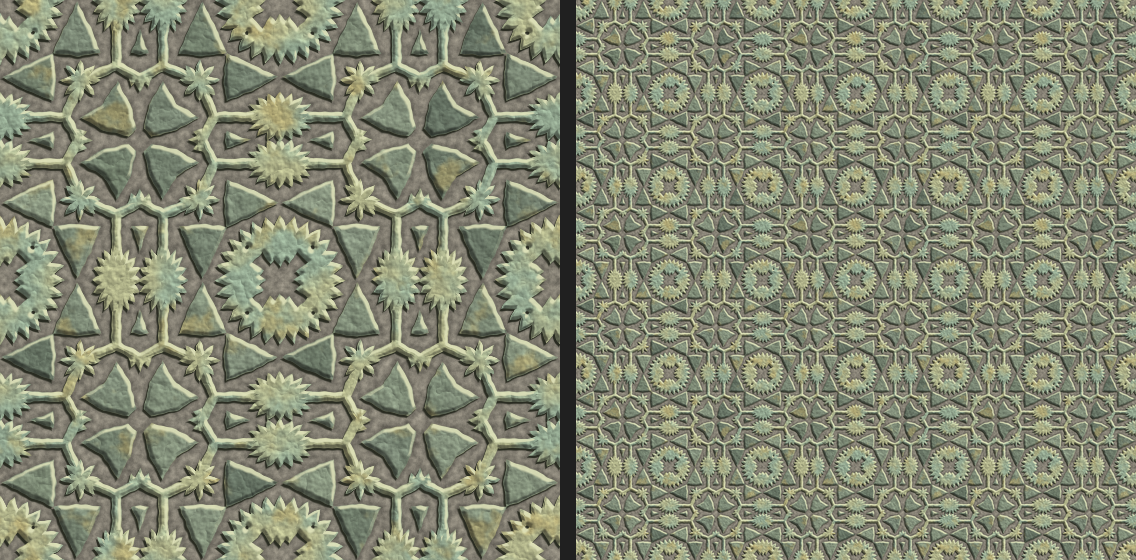
Left: one tile. Right: repeated 3 by 3.
Reproduce this pattern procedurally as a Shadertoy shader.

```glsl
// Carved slate relief: toothed rosettes, linked sunbursts and four-blade fans, two repeats each way.
const float TAU = 6.2831853;
const float REPEATS = 2.0;
const float CELL = 384.0;              // design units per repeat
const vec2 LIGHT = vec2(0.6, 0.8);     // from the upper right

float hash(vec2 p) {
    vec3 h = fract(vec3(p.xyx) * 0.1031);
    h += dot(h, h.yzx + 33.33);
    return fract((h.x + h.y) * h.z);
}

// Gradient noise that wraps after a whole period
float corner(vec2 cell, vec2 offset, float period) {
    float angle = TAU * hash(mod(cell, period) + period * 1.7);
    return dot(vec2(cos(angle), sin(angle)), offset);
}

float noise(vec2 p, float period) {
    vec2 i = floor(p), f = fract(p), e = vec2(1, 0);
    vec2 u = f * f * f * (f * (f * 6.0 - 15.0) + 10.0);
    return mix(mix(corner(i, f, period), corner(i + e, f - e, period), u.x),
               mix(corner(i + e.yx, f - e.yx, period), corner(i + 1.0, f - 1.0, period), u.x), u.y);
}

float fbm(vec2 uv, float period) {
    float sum = 0.0, gain = 1.0;
    for (int i = 0; i < 4; i++) {
        sum += gain * noise(uv * period, period);
        period *= 2.0;
        gain *= 0.55;
    }
    return sum;
}

// Distance functions
float segment(vec2 p, vec2 a, vec2 b) {
    vec2 e = b - a;
    return length(p - a - e * clamp(dot(p - a, e) / dot(e, e), 0.0, 1.0));
}

float polygon(vec2 p, vec2 v[7]) {
    float d = 1e5, side = 1.0;
    for (int i = 0; i < 7; i++) {
        vec2 a = v[i], b = v[(i + 1) % 7];
        d = min(d, segment(p, a, b));
        if ((a.y > p.y) != (b.y > p.y) && p.x < a.x + (b.x - a.x) * (p.y - a.y) / (b.y - a.y)) side = -side;
    }
    return d * side;
}

float sunburst(vec2 p, float teeth, float valley, float tip) {
    float turn = atan(p.y, p.x + 1e-4) * teeth / TAU;
    return 0.7 * (length(p) - mix(valley, tip, abs(fract(turn) - 0.5) * 2.0));
}

vec2 foldOctant(vec2 p) {
    vec2 q = abs(p - CELL * round(p / CELL));
    return q.y > q.x ? q.yx : q;
}

// Separate dark blades: x curved triangle, fan blade and small wedge
float blades(vec2 q) {
    float tri = polygon(q, vec2[7](vec2(106, 3), vec2(124, 37), vec2(138, 73), vec2(106, 77),
                                   vec2(73, 73), vec2(80, 56), vec2(89, 36)));
    float fan = polygon(q, vec2[7](vec2(161, 111), vec2(179, 142), vec2(187, 176), vec2(176, 187),
                                   vec2(142, 179), vec2(111, 161), vec2(142, 142)));
    float wedge = polygon(q, vec2[7](vec2(192, 40), vec2(197, 56), vec2(204, 73), vec2(192, 75),
                                     vec2(180, 73), vec2(187, 56), vec2(190, 46)));
    return min(tri, min(fan, wedge));
}

// Pale tracery: rosette, sunbursts, straps, stars and strap tips
float tracery(vec2 q) {
    float hole = polygon(q, vec2[7](vec2(-20, -20), vec2(28, -7), vec2(19, 0), vec2(28, 7),
                                    vec2(22, 13), vec2(38, 24), vec2(24, 38)));
    float rosette = max(sunburst(q, 28.0, 74.0, 89.0), -hole);
    rosette = max(rosette, 2.5 - length(q - 45.0));
    float sun = sunburst((q - vec2(160, 0)) * vec2(1.0, 0.7), 18.0, 25.0, 34.0);
    float star = sunburst(q - 110.0, 8.0, 13.0, 28.0);
    vec2 joint = vec2(160, 90);
    float strap = min(segment(q, joint, vec2(160, 40)),
                      min(segment(q, joint, vec2(192, 107)), segment(q, joint, vec2(118, 108)))) - 6.5;
    float tip = polygon(q, vec2[7](vec2(176, 106), vec2(180, 119), vec2(186, 114), vec2(192, 126),
                                   vec2(198, 114), vec2(204, 119), vec2(208, 106)));
    return min(min(rosette, sun), min(star, min(strap, tip)));
}

float relief(vec2 p) {
    vec2 q = foldOctant(p);
    return min(blades(q), tracery(q));
}

float bevel(float d) { return clamp(-d / 5.0, 0.0, 1.0); }

// One random value for each blade
float bladeTone(vec2 p) {
    vec2 cell = round(p / CELL), local = p - cell * CELL, q = abs(local);
    float swapped = q.x + q.y < 240.0 ? step(q.x, q.y) : 0.0;
    return hash(mod(cell, REPEATS) * 7.0 + step(0.0, local) * 3.0 + swapped * 19.0);
}

void mainImage(out vec4 fragColor, in vec2 fragCoord) {
    vec2 uv = fragCoord / iResolution.xy;
    float pixel = REPEATS * CELL / iResolution.y;
    vec2 chipped = vec2(noise(uv * 64.0, 64.0), noise(uv * 61.0, 61.0)) * 2.0;
    vec2 p = uv * REPEATS * CELL + chipped;
    vec2 q = foldOctant(p);
    float blade = blades(q), d = min(blade, tracery(q));
    float lit = relief(p + LIGHT * 4.0), shaded = relief(p - LIGHT * 4.0);
    float inside = smoothstep(0.7 * pixel, -0.7 * pixel, d);
    float isBlade = smoothstep(pixel, -pixel, blade);

    // Slate colour: mineral patches, ochre stains and cleft grain
    float patches = fbm(uv, 7.0), stain = fbm(uv, 11.0);
    float grain = fbm(uv, 90.0);
    float cleft = abs(fbm(uv + LIGHT * 0.0025, 19.0)) - abs(fbm(uv, 19.0));
    vec3 pale = mix(vec3(0.57, 0.65, 0.56), vec3(0.68, 0.69, 0.53), smoothstep(-0.35, 0.35, patches));
    vec3 dark = mix(vec3(0.40, 0.45, 0.39), vec3(0.54, 0.59, 0.50), bladeTone(p));
    vec3 slate = mix(pale, dark + patches * 0.06, isBlade);
    slate = mix(slate, vec3(0.69, 0.62, 0.39), 0.55 * smoothstep(0.15, 0.6, stain));
    slate *= 1.0 + 0.13 * grain - 1.1 * clamp(cleft, -0.2, 0.2);

    // Bevelled edges catch the light or fall into shade
    float slope = bevel(shaded) - bevel(lit);
    slate = mix(slate, vec3(0.89, 0.90, 0.74), 0.85 * smoothstep(0.15, 0.95, slope));
    slate *= 1.0 - 0.45 * smoothstep(0.2, 1.0, -slope);

    // Rough stone bed with a narrow cast shadow
    vec3 bed = vec3(0.54, 0.52, 0.47) * (1.0 + 0.22 * grain + 0.12 * fbm(uv, 37.0));
    bed *= mix(0.82, 1.0, smoothstep(0.0, 9.0, d));
    bed = mix(bed, vec3(0.14, 0.15, 0.11), 0.92 * smoothstep(pixel, -1.5, lit));

    fragColor = vec4(mix(bed, slate, inside), 1.0);
}
```
